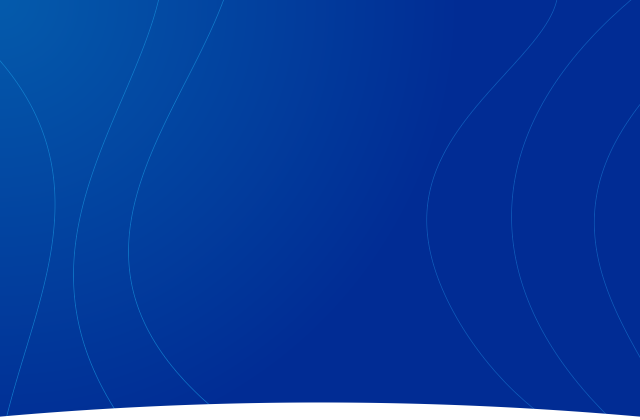
Write a Shadertoy shader that draws this background.

```glsl
// Horizontal position and slope of a bending line, at height d from its turn
vec2 bentLine(float d, vec4 bend) {
    vec4 powers = vec4(1.0, d, d * d, d * d * d);
    return vec2(d * d * dot(bend, powers),
                d * dot(bend * vec4(2.0, 3.0, 4.0, 5.0), powers));
}

void mainImage(out vec4 fragColor, in vec2 fragCoord) {
    float pixel = 1.0 / iResolution.y;
    vec2 p = fragCoord * pixel;
    float aspect = iResolution.x * pixel;

    // Stretch the layout to the canvas width
    p.x *= 1.5238 / aspect;

    // Radial light from the upper left corner
    float fade = clamp(length(p - vec2(0.0, 1.0)) / 1.085, 0.0, 1.0);
    vec3 color = mix(vec3(0.016, 0.355, 0.672), vec3(0.002, 0.174, 0.582), fade);

    // Turning points and bend coefficients of the thin lines
    vec2 turns[6] = vec2[6](
        vec2(0.131, 0.514), vec2(0.175, 0.345), vec2(0.306, 0.401),
        vec2(1.016, 0.476), vec2(1.218, 0.484), vec2(1.415, 0.470));
    vec4 bends[6] = vec4[6](
        vec4(-0.857, -0.792, 0.026, 0.0), vec4(0.882, -0.375, -0.383, 0.0),
        vec4(1.189, -0.792, -0.234, 0.0), vec4(1.537, 0.876, -1.139, -3.86),
        vec4(0.988, 0.04, 0.22, 0.0), vec4(1.31, 0.493, -0.909, 0.0));

    for (int i = 0; i < 6; i++) {
        vec2 line = bentLine(p.y - turns[i].y, bends[i]);
        float dist = abs(p.x - turns[i].x - line.x) / sqrt(1.0 + line.y * line.y);
        float cover = clamp(0.5 + (0.0008 - dist) / pixel, 0.0, 1.0);
        vec3 lineColor = i < 3 ? vec3(0.08, 0.55, 0.85) : vec3(0.08, 0.42, 0.78);
        color = mix(color, lineColor, 0.75 * cover);
    }

    // White arc along the bottom
    float across = 2.0 * fragCoord.x / iResolution.x - 1.0;
    float arcTop = 0.0417 - 0.0337 * across * across;
    color = mix(color, vec3(1.0), clamp(0.5 + (arcTop - p.y) / pixel, 0.0, 1.0));

    fragColor = vec4(color, 1.0);
}
```
